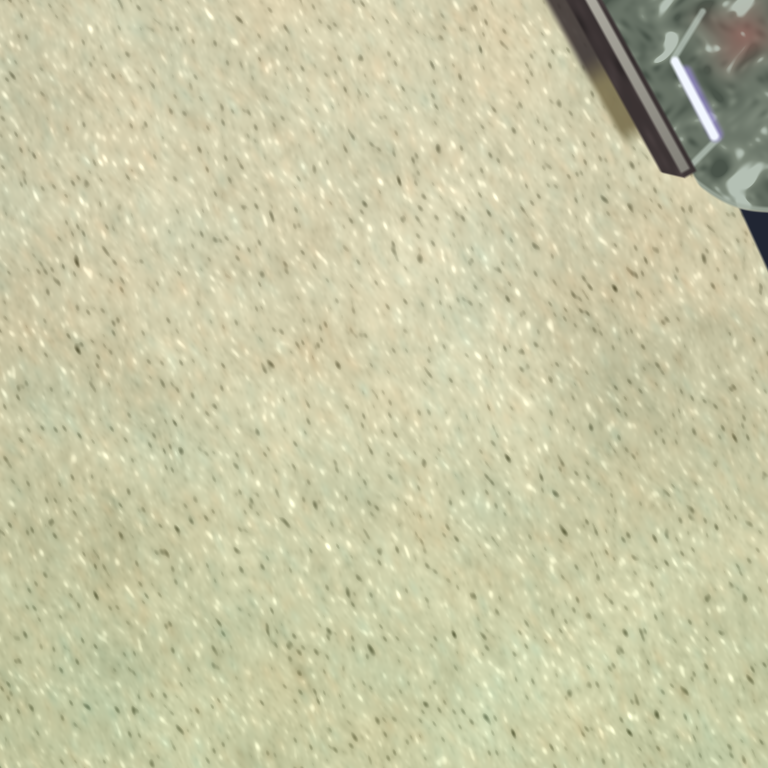
Reproduce this texture procedurally as a three.js fragment shader.

```glsl
// Pale flecked carpet with slanted fibres, and the corner of a framed glass tray at upper right.
varying vec2 vUv;

const vec3 CARPET = vec3(0.805, 0.800, 0.667);
const vec3 WARM_TINT = vec3(0.018, -0.004, -0.012);
const vec3 DARK = vec3(0.23, 0.20, 0.20);
const vec3 NAVY = vec3(0.13, 0.15, 0.20);
const vec3 SHADOW = vec3(0.47, 0.43, 0.30);
const vec3 METAL = vec3(0.67, 0.66, 0.62);
const vec3 GLASS_DEEP = vec3(0.29, 0.33, 0.29);
const vec3 GLASS_MID = vec3(0.55, 0.59, 0.53);
const vec3 GLASS_PALE = vec3(0.77, 0.82, 0.78);
const vec3 PINK = vec3(0.56, 0.39, 0.36);
const vec3 VIOLET = vec3(0.56, 0.52, 0.76);
const vec3 GLINT = vec3(0.95, 0.97, 1.0);

const vec2 ALONG = vec2(0.483, -0.875);     // direction of fibres and frame
const vec2 ACROSS = vec2(0.875, 0.483);
const vec2 FRAME_TOP = vec2(0.768, 1.0);    // where the rail leaves the canvas
const vec2 FIBRE = vec2(0.008, 0.017);      // cell width and length
const float FIBRE_CONTRAST = 0.075;
const float CLUMP_CONTRAST = 0.038;
const float MOTTLE_CONTRAST = 0.035;
const float EDGE = 0.0025;

vec3 hash3(vec2 p) {
  vec3 q = vec3(dot(p, vec2(127.1, 311.7)), dot(p, vec2(269.5, 183.3)), dot(p, vec2(419.2, 371.9)));
  return fract(sin(q) * 43758.5);
}

// Cellular noise: one soft light or dark blob per cell, about -1 to 1
float blobs(vec2 p) {
  vec2 cell = floor(p);
  float sum = 0.0;
  for (int j = -1; j <= 1; j++) {
    for (int i = -1; i <= 1; i++) {
      vec2 c = cell + vec2(float(i), float(j));
      vec3 h = hash3(c);
      vec2 d = p - c - h.xy;
      sum += (h.z * 2.0 - 1.0) * exp(-6.0 * dot(d, d));
    }
  }
  return sum;
}

float below(float limit, float x) { return 1.0 - smoothstep(limit - EDGE, limit + EDGE, x); }
float band(float lo, float hi, float x) { return below(hi, x) - below(lo, x); }
float glow(vec2 p, vec2 centre, vec2 size) { vec2 d = (p - centre) / size; return exp(-dot(d, d)); }

float segment(vec2 p, vec2 a, vec2 b) {
  vec2 ab = b - a;
  return length(p - a - ab * clamp(dot(p - a, ab) / dot(ab, ab), 0.0, 1.0));
}

vec3 carpet(vec2 p) {
  vec2 q = vec2(dot(p, ACROSS), dot(p, ALONG));
  q.x += 0.002 * sin(q.y * 47.0 + 2.0 * sin(q.x * 31.0));
  float fibre = blobs(q / FIBRE);
  float fine = blobs(q / (FIBRE * 0.6) + 37.0);
  float clump = blobs(q / (FIBRE * 2.6) + 71.0);
  float mottle = blobs(p * 6.5 + 13.0) + 0.6 * blobs(p * 14.0 + 5.0);
  float tint = blobs(p * 9.0 + 91.0) + blobs(q / (FIBRE * 1.7) + 53.0);

  float light = FIBRE_CONTRAST * fibre + 0.035 * fine + CLUMP_CONTRAST * clump + MOTTLE_CONTRAST * mottle;
  light += 0.14 * max(fibre - 0.48, 0.0) - 0.28 * max(-fibre - 0.5, 0.0);
  // Broad shading: bright middle, dim left and right, soft shaded patch
  light += 0.035 * glow(p, vec2(0.5, 0.68), vec2(0.28, 0.38));
  light -= 0.055 * glow(p, vec2(0.82, 0.55), vec2(0.16, 0.17));
  light -= 0.04 * glow(p, vec2(0.0, 0.25), vec2(0.22, 0.32));
  vec3 broad = mix(vec3(-0.022, -0.004, -0.024), vec3(0.012, 0.0, 0.008), smoothstep(0.0, 0.75, p.y));
  return CARPET + light * vec3(1.0, 0.98, 0.95) + WARM_TINT * tint + broad;
}

vec3 glass(vec2 p) {
  vec2 warp = p + 0.008 * sin(p.yx * vec2(85.0, 68.0));
  float facets = blobs(warp * vec2(32.0, 25.0)) + 0.6 * blobs(warp * 65.0 + 19.0);
  vec3 c = mix(GLASS_DEEP, GLASS_MID, clamp(0.48 + 0.8 * facets, 0.0, 1.0));
  c = mix(c, PINK, 0.75 * glow(warp, vec2(0.965, 0.955), vec2(0.04, 0.035)));
  c = mix(c, GLASS_PALE, 0.7 * smoothstep(0.3, 0.65, facets));
  // Bevel lines and the bright reflection along the cut edge
  float bevel = min(segment(p, vec2(0.878, 0.925), vec2(0.915, 0.985)),
                    segment(p, vec2(0.935, 0.82), vec2(0.90, 0.785)));
  c = mix(c, GLASS_PALE, 0.65 * below(0.004, bevel));
  float violet = segment(p, vec2(0.892, 0.905), vec2(0.932, 0.825));
  c = mix(c, VIOLET, 0.8 * (1.0 - smoothstep(0.004, 0.014, violet)));
  float glint = segment(p, vec2(0.879, 0.92), vec2(0.930, 0.823));
  return mix(c, GLINT, 1.0 - smoothstep(0.003, 0.009, glint));
}

void main() {
  vec2 p = vUv;
  float s = dot(p - FRAME_TOP, ACROSS);
  float t = dot(p - FRAME_TOP, ALONG);
  vec3 color = carpet(p);

  // Contact shadow, fading from dark to olive down the rail
  float shade = smoothstep(-0.056, -0.044, s) * below(0.0, s) * (1.0 - smoothstep(0.165, 0.20, t));
  color = mix(color, mix(DARK, SHADOW, smoothstep(0.06, 0.11, t)), 0.88 * shade);

  // Dark body under the glass, right of a second slanted side
  float side = dot(p - vec2(0.957, 0.742), vec2(0.909, 0.416));
  float rim = p.y - 0.768 + 0.43 * (p.x - 0.898) + 0.012 * sin((p.x - 0.898) * 30.8);
  color = mix(color, NAVY, (1.0 - below(0.0, side)) * below(0.0, rim));

  // Glass with a pale lower rim
  float inside = (1.0 - below(0.008, s)) * (1.0 - below(0.0, rim));
  vec3 pane = mix(glass(p), mix(GLASS_MID, GLASS_PALE, 0.4), 0.75 * below(0.006, rim));
  color = mix(color, pane, inside);

  // Dark rail, its end rounded off, with a metal strip on top
  float railEnd = 0.262 + 0.9 * min(s + 0.004, 0.0);
  color = mix(color, DARK * (1.0 + 0.25 * blobs(vec2(s * 90.0, t * 25.0))), band(-0.027, 0.014, s) * below(railEnd, t));
  color = mix(color, METAL * (1.0 - 0.9 * t), band(-0.005, 0.008, s) * below(0.255, t));

  gl_FragColor = vec4(clamp(color, 0.0, 1.0), 1.0);
}
```
